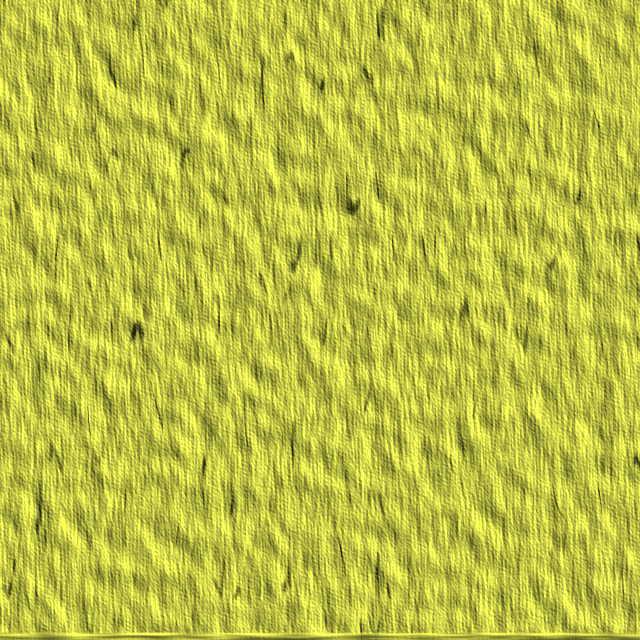
Reproduce this texture procedurally as a WebGL 1 fragment shader.

```glsl
precision highp float;
// Yellow fibrous relief, like pressed bark paper: soft lumps, upright fibres
// and a fine weave form one height field of gradient noise, which is embossed
// by a light from the upper right; thin dark cracks and a rough lower rim follow.

#define LUMP_HEIGHT 0.0043
#define FOLD_HEIGHT 0.0020
#define FIBRE_HEIGHT 0.00075
#define THREAD_HEIGHT 0.00070
#define WEAVE_HEIGHT 0.00042
#define EMBOSS_STEP 0.0008
#define BASE_LIGHT 0.757
#define CRACK_DEPTH 0.36
#define LEAN 0.08
#define RIM_HEIGHT 0.011
#define PAPER_COLOR vec3(0.98, 1.0, 0.352)

uniform vec2 u_resolution;

// Random unit vector for a lattice point
vec2 latticeGradient(vec2 cell) {
    vec3 q = fract(cell.xyx * vec3(0.1031, 0.1030, 0.0973));
    q += dot(q, q.yzx + 33.33);
    float angle = 6.28318 * fract((q.x + q.y) * q.z);
    return vec2(cos(angle), sin(angle));
}

float gradientNoise(vec2 p) {
    vec2 cell = floor(p);
    vec2 f = p - cell;
    vec2 w = f * f * f * (f * (f * 6.0 - 15.0) + 10.0);
    vec2 e = vec2(1.0, 0.0);
    float a = dot(latticeGradient(cell), f);
    float b = dot(latticeGradient(cell + e.xy), f - e.xy);
    float c = dot(latticeGradient(cell + e.yx), f - e.yx);
    float d = dot(latticeGradient(cell + e.xx), f - e.xx);
    return mix(mix(a, b, w.x), mix(c, d, w.x), w.y);
}

// Sum of the relief layers, from broad to fine
float paperHeight(vec2 p) {
    vec2 grain = vec2(p.x + LEAN * 0.4 * p.y, p.y);
    vec2 hatch = vec2(0.83 * p.x + 0.56 * p.y, 0.83 * p.y - 0.56 * p.x);
    float h = LUMP_HEIGHT * gradientNoise(p * vec2(26.0, 21.0) + 7.3);
    h += FOLD_HEIGHT * gradientNoise(p * vec2(53.0, 34.0) + 31.7);
    h += FIBRE_HEIGHT * gradientNoise(grain * vec2(118.0, 24.0) + 53.1);
    h += THREAD_HEIGHT * gradientNoise(grain * vec2(235.0, 36.0) + 83.9);
    h += WEAVE_HEIGHT * gradientNoise(hatch * vec2(270.0, 190.0) + 317.4);
    return h;
}

// Brightness of the slope that faces the light
float emboss(vec2 p) {
    vec2 toLight = normalize(vec2(0.75, 0.66)) * EMBOSS_STEP;
    float rise = paperHeight(p - toLight) - paperHeight(p + toLight);
    return BASE_LIGHT + rise / (2.0 * EMBOSS_STEP);
}

// Thin upright slits: pieces of the zero lines of a stretched noise
float cracks(vec2 p) {
    vec2 q = vec2(p.x + LEAN * p.y, p.y);
    float offset = abs(gradientNoise(q * vec2(30.0, 5.0) + 203.6));
    float patches = gradientNoise(q * vec2(42.0, 15.0) + 151.3);
    return (1.0 - smoothstep(0.01, 0.065, offset)) * smoothstep(0.14, 0.36, patches);
}

// Light and dark streaks along the lower border
float rimLight(vec2 p) {
    float streak = gradientNoise(vec2(p.x * 18.0, p.y * 220.0) + 301.2);
    float crest = smoothstep(0.004, 0.009, p.y);
    return mix(0.55, 0.95, crest) + 0.55 * streak;
}

void main() {
    vec2 p = gl_FragCoord.xy / u_resolution.y;
    float light = emboss(p) - CRACK_DEPTH * cracks(p);
    float rim = 1.0 - smoothstep(RIM_HEIGHT - 0.002, RIM_HEIGHT + 0.002, p.y);
    light = mix(light, rimLight(p), rim * 0.85);
    gl_FragColor = vec4(PAPER_COLOR * clamp(light, 0.15, 1.0), 1.0);
}
```
